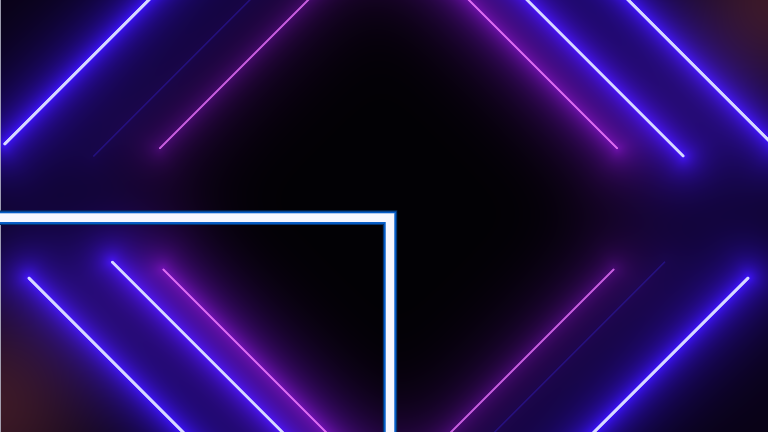
Reproduce this background procedurally as a WebGL 1 fragment shader.

```glsl
precision highp float;

uniform vec2 u_resolution;

const vec3 BLUE_HALO = vec3(0.21, 0.06, 0.98);
const vec3 BLUE_CORE = vec3(0.84, 0.85, 1.0);
const vec3 VIOLET_HALO = vec3(0.48, 0.06, 0.70);
const vec3 VIOLET_CORE = vec3(0.86, 0.42, 0.94);
const vec3 FAINT_CORE = vec3(0.17, 0.09, 0.65);
const vec3 FRAME_EDGE = vec3(0.02, 0.36, 0.78);
const vec3 FRAME_FILL = vec3(0.97, 0.97, 1.0);

// Distance to a diagonal ray that starts at tip and rises toward the axis
float beamDistance(vec2 p, vec2 tip) {
  vec2 dir = vec2(-0.70711, 0.70711);
  vec2 v = p - tip;
  return length(v - dir * max(dot(v, dir), 0.0));
}

// Coverage of a stroke with smooth edges
float stroke(float d, float halfWidth, float pixel) {
  return 1.0 - smoothstep(halfWidth - pixel * 0.5, halfWidth + pixel * 0.5, d);
}

// Tight halo plus a broad soft spill
float halo(float d, float tight, float spill) {
  return tight * exp(-d / 0.034) + spill * exp(-d * d / 0.02);
}

vec3 screenBlend(vec3 base, vec3 light) {
  return base + light - base * min(light, 1.0);
}

float softSpot(vec2 p, vec2 center, float radius) {
  vec2 v = (p - center) / radius;
  return exp(-dot(v, v));
}

vec3 backdrop(vec2 p) {
  vec3 color = vec3(0.008, 0.002, 0.018);
  color += vec3(0.025, 0.006, 0.065) * smoothstep(0.25, 0.9, abs(p.x));
  // Warm light in two opposite corners
  float warmth = softSpot(p, vec2(0.90, 0.50), 0.20)
               + softSpot(p, vec2(-0.92, -0.44), 0.22);
  return color + vec3(0.20, 0.09, 0.06) * warmth;
}

// Three parallel beams in one quadrant; vivid sets the strength of the inner pair
vec3 addBeams(vec3 color, vec2 p, float upper, float vivid, float pixel) {
  float outer = beamDistance(p, mix(vec2(0.832, 0.144), vec2(0.888, 0.167), upper));
  float middle = beamDistance(p, mix(vec2(0.639, 0.107), vec2(0.682, 0.139), upper));
  float inner = beamDistance(p, mix(vec2(0.521, 0.124), vec2(0.529, 0.157), upper));

  // Halos
  color = screenBlend(color, BLUE_HALO * halo(outer, 0.80, 0.24));
  color = screenBlend(color, BLUE_HALO * mix(halo(middle, 0.06, 0.10),
                                             halo(middle, 0.80, 0.22), vivid));
  color = screenBlend(color, VIOLET_HALO * mix(halo(inner, 0.42, 0.10),
                                               halo(inner, 0.66, 0.18), vivid));

  // Bright cores
  color = mix(color, BLUE_CORE, stroke(outer, 0.0036, pixel));
  color = mix(color, mix(FAINT_CORE, BLUE_CORE, vivid),
              stroke(middle, mix(0.0018, 0.0033, vivid), pixel) * mix(0.55, 1.0, vivid));
  return mix(color, VIOLET_CORE, stroke(inner, 0.0023, pixel) * mix(0.85, 1.0, vivid));
}

// Square-cornered frame that runs off the left and lower edges
vec3 addFrame(vec3 color, vec2 p, vec2 corner, float pixel) {
  vec2 v = p - corner;
  float d = abs(max(v.x, v.y));
  color = mix(color, FRAME_EDGE * 0.55, stroke(d, 0.0168, pixel));
  color = mix(color, FRAME_EDGE, stroke(d, 0.0142, pixel));
  return mix(color, FRAME_FILL, stroke(d, 0.0101, pixel));
}

void main() {
  float pixel = 1.0 / u_resolution.y;
  vec2 uv = gl_FragCoord.xy * pixel;
  float aspect = u_resolution.x * pixel;
  vec2 p = uv - vec2(0.5 * aspect + 0.0104, 0.5);

  vec3 color = backdrop(p);

  // Visit the four quadrants
  for (int i = 0; i < 2; i++) {
    for (int j = 0; j < 2; j++) {
      vec2 side = vec2(float(i), float(j)) * 2.0 - 1.0;
      float vivid = step(0.0, side.x * side.y);
      color = addBeams(color, p * side, float(j), vivid, pixel);
    }
  }

  // Pale hairline along the left border, then the frame
  color = mix(color, vec3(0.75, 0.76, 0.82), 0.8 * stroke(uv.x, 0.0022, pixel));
  color = addFrame(color, p, vec2(0.0035, -0.0040), pixel);

  gl_FragColor = vec4(clamp(color, 0.0, 1.0), 1.0);
}
```
